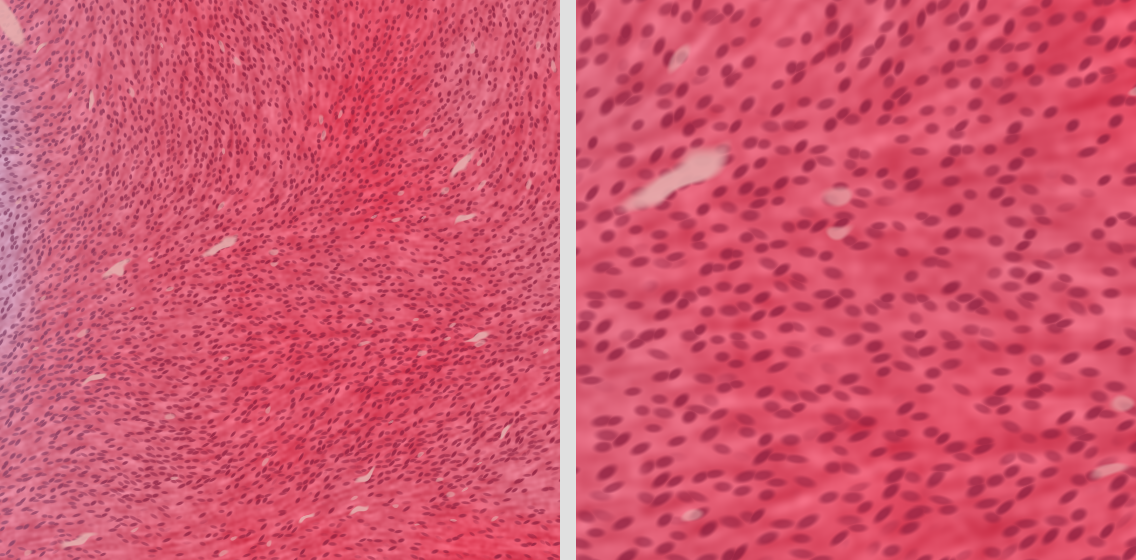
Left, the full canvas; right, a detail of the centre.
Give the GLSL for this texture, as a WebGL 1 fragment shader.

```glsl
precision highp float;
// Stained tissue: soft dark nuclei strewn along streaming pink fibres, with pale clefts.
uniform vec2 u_resolution;

vec2 hash2(vec2 p) {
  vec3 q = fract(p.xyx * vec3(0.1031, 0.1030, 0.0973));
  q += dot(q, q.yzx + 33.33);
  return fract((q.xx + q.yz) * q.zy);
}

float noise(vec2 p) {
  vec2 i = floor(p), f = fract(p);
  f = f * f * (3.0 - 2.0 * f);
  float low = mix(hash2(i).x, hash2(i + vec2(1, 0)).x, f.x);
  float high = mix(hash2(i + vec2(0, 1)).x, hash2(i + vec2(1, 1)).x, f.x);
  return mix(low, high, f.y);
}

float fbm(vec2 p) {
  return 0.55 * noise(p) + 0.3 * noise(p * 2.1 + 17.0) + 0.15 * noise(p * 4.3 + 41.0);
}

// Fibre direction: level at the bottom, steeper and more unruly at the top
float flowAngle(vec2 p) {
  float rise = smoothstep(0.35, 0.9, p.y);
  return mix(0.2, 0.95, rise) + (noise(p * 4.0 + 9.0) - 0.5) * mix(0.9, 2.2, rise);
}

vec2 alongAxis(vec2 d, float angle) {
  float c = cos(angle), s = sin(angle);
  return vec2(c * d.x + s * d.y, c * d.y - s * d.x);
}

// Noise smeared along the flow
float fibres(vec2 p) {
  float angle = flowAngle(p), sum = 0.0;
  vec2 dir = vec2(cos(angle), sin(angle));
  for (int i = -3; i <= 3; i++) sum += noise((p + dir * float(i) * 0.0045) * 150.0);
  return sum / 7.0;
}

// One jittered oval nucleus per cell; crowding sets how many are kept
float nuclei(vec2 p, float crowding) {
  float cover = 0.0;
  for (int y = -1; y <= 1; y++)
    for (int x = -1; x <= 1; x++) {
      vec2 cell = floor(p * 82.0) + vec2(x, y);
      vec2 place = hash2(cell + 3.0), trait = hash2(cell + 211.0);
      vec2 centre = (cell + 0.08 + 0.84 * place) / 82.0;
      float angle = flowAngle(centre) + (trait.x - 0.5) * 1.1;
      float stretch = mix(1.35, 1.0, smoothstep(0.2, 0.6, centre.y));
      vec2 size = vec2((0.0043 + 0.0022 * trait.y) * stretch, 0.0027 + 0.0012 * place.x);
      float r = length(alongAxis(p - centre, angle) / size);
      float kept = smoothstep(0.0, 0.2, crowding - hash2(cell + 57.0).x);
      cover = max(cover, (1.0 - smoothstep(0.45, 1.3, r)) * kept * (0.6 + 0.4 * trait.x));
    }
  return cover;
}

// Sparse ragged openings; amount is the share of cells that hold one
float clefts(vec2 p, float cells, vec2 size, float amount) {
  float cover = 0.0;
  vec2 ragged = p + (vec2(noise(p * 55.0), noise(p * 55.0 + 30.0)) - 0.5) * size.y * 1.6;
  for (int y = -1; y <= 1; y++)
    for (int x = -1; x <= 1; x++) {
      vec2 cell = floor(p * cells) + vec2(x, y);
      vec2 trait = hash2(cell + 503.0);
      vec2 centre = (cell + 0.1 + 0.8 * hash2(cell + 91.0)) / cells;
      vec2 d = alongAxis(ragged - centre, flowAngle(centre) + 0.2);
      float r = length(d / (size * (0.5 + 0.6 * trait.y)));
      cover = max(cover, (1.0 - smoothstep(0.55, 1.15, r)) * step(trait.x, amount));
    }
  return cover;
}

void main() {
  vec2 p = gl_FragCoord.xy / min(u_resolution.x, u_resolution.y);
  float patches = fbm(p * 6.0 + 5.0);
  float fibre = fibres(p);

  // Stain: red core, pinker sides, lavender haze at the left edge
  float core = smoothstep(0.6, 0.05, length((p - vec2(0.58, 0.55)) * vec2(1.15, 0.6)));
  float redness = clamp(core * 0.75 + (patches - 0.5) * 1.1 + smoothstep(0.15, 0.0, p.y) * 0.5, 0.0, 1.0);
  vec3 tissue = mix(vec3(0.86, 0.40, 0.49), vec3(0.89, 0.27, 0.37), redness);
  float sideHaze = smoothstep(0.38, 0.0, p.x) * (0.6 + 0.6 * patches);
  tissue = mix(tissue, vec3(0.84, 0.49, 0.60), sideHaze * 0.6);
  float edge = smoothstep(0.1, 0.0, p.x + (patches - 0.5) * 0.08);
  edge *= smoothstep(0.15, 0.5, p.y) * smoothstep(1.0, 0.75, p.y);
  tissue = mix(tissue, vec3(0.78, 0.63, 0.76), edge * 0.7);
  tissue += (fibre - 0.5) * vec3(0.20, 0.30, 0.29);
  tissue += (noise(p * 130.0) - 0.5) * vec3(0.05, 0.07, 0.07);

  // Nuclei thin out in the fibrous bands near the bottom
  float wave = p.y - 0.1 * p.x + 0.06 * (patches - 0.5);
  float band = smoothstep(0.11, 0.02, wave) + 0.6 * smoothstep(0.05, 0.0, abs(wave - 0.2));
  float crowding = 0.88 + (fbm(p * 9.0 + 70.0) - 0.5) * 0.9 - 0.5 * band;
  vec3 nucleus = mix(vec3(0.54, 0.11, 0.24), vec3(0.50, 0.24, 0.40), sideHaze);
  vec3 color = mix(tissue, nucleus, nuclei(p, crowding) * 0.76);

  // Pale openings, small flecks and the open corner
  float opening = clefts(p, 8.0, vec2(0.034, 0.0085), 0.2);
  opening = max(opening, 0.65 * clefts(p, 22.0, vec2(0.010, 0.005), 0.13));
  vec2 corner = alongAxis(p - vec2(0.012, 0.965), -1.05);
  float tear = length(corner / vec2(0.062, 0.02)) + (patches - 0.5) * 0.8;
  opening = max(opening, 1.0 - smoothstep(0.75, 1.15, tear));
  color = mix(color, vec3(0.90, 0.68, 0.68), opening * 0.88);

  gl_FragColor = vec4(clamp(color, 0.0, 1.0), 1.0);
}
```
